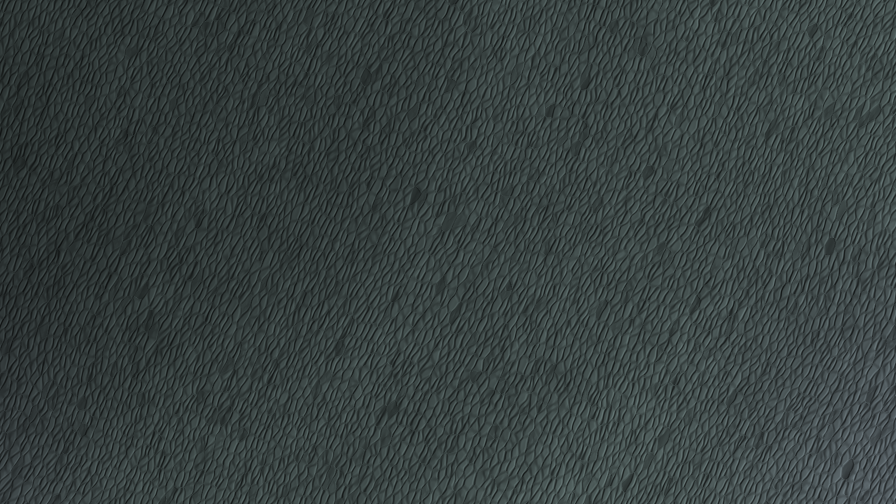
Write a WebGL 2 fragment shader that draws this texture.

```glsl
#version 300 es
precision highp float;
// Dark green-grey leather with fine slanted grain under soft side light.

#define BASE_COLOR vec3(0.214, 0.252, 0.248)
#define COOL_COLOR vec3(0.226, 0.250, 0.264)
#define GRAIN_WIDTH 0.0112
#define GRAIN_LENGTH 0.0270
#define GRAIN_ANGLE 1.13
#define WOBBLE 0.0035
#define CREASE_DEPTH 0.36
#define CROSS_FADE 0.55
#define RELIEF 0.42
#define LIGHT_STEP vec2(0.0026, -0.0004)
#define SAMPLES 2

uniform vec2 u_resolution;
out vec4 fragColor;

vec2 hash2(vec2 cell) {
  vec3 q = fract(cell.xyx * vec3(0.1031, 0.1030, 0.0973));
  q += dot(q, q.yzx + 33.33);
  return fract((q.xx + q.yz) * q.zy);
}

float cornerSlope(vec2 cell, vec2 offset) {
  return dot(hash2(cell) * 2.0 - 1.0, offset);
}

// Gradient noise, roughly -0.7 to 0.7
float gradientNoise(vec2 p) {
  vec2 i = floor(p), f = p - i;
  vec2 u = f * f * f * (f * (f * 6.0 - 15.0) + 10.0);
  float low = mix(cornerSlope(i, f),
                  cornerSlope(i + vec2(1, 0), f - vec2(1, 0)), u.x);
  float high = mix(cornerSlope(i + vec2(0, 1), f - vec2(0, 1)),
                   cornerSlope(i + vec2(1, 1), f - vec2(1, 1)), u.x);
  return mix(low, high, u.y);
}

// x: gap between the two nearest seeds, zero along the creases
// y: how far that crease runs across the grain, 0 to 1
vec2 creaseField(vec2 p) {
  vec2 i = floor(p), f = p - i;
  vec2 nearest = vec2(8.0), second = vec2(8.0);
  for (int y = -1; y <= 1; y++) {
    for (int x = -1; x <= 1; x++) {
      vec2 cell = vec2(x, y);
      vec2 seed = cell + hash2(i + cell + 157.0) - f;
      if (dot(seed, seed) < dot(nearest, nearest)) {
        second = nearest;
        nearest = seed;
      } else if (dot(seed, seed) < dot(second, second)) {
        second = seed;
      }
    }
  }
  vec2 between = second - nearest;
  float across = between.y * between.y / (dot(between, between) + 0.0001);
  return vec2(length(second) - length(nearest), across);
}

// Height of the pebbled surface, 0 in creases and about 1 on the grains
float leatherHeight(vec2 p) {
  // Bend the grain flow gently, then wobble the single grains
  p += 0.035 * vec2(gradientNoise(p * 2.3 + 4.0), gradientNoise(p * 2.3 + 31.0));
  p += WOBBLE * vec2(gradientNoise(p * 50.0 + 11.0), gradientNoise(p * 50.0 + 67.0));

  float c = cos(GRAIN_ANGLE), s = sin(GRAIN_ANGLE);
  vec2 turned = vec2(dot(p, vec2(s, -c)), dot(p, vec2(c, s)));
  vec2 grain = turned / vec2(GRAIN_WIDTH, GRAIN_LENGTH);

  vec2 crease = creaseField(grain);
  float creaseWidth = 0.50 + 0.25 * gradientNoise(grain * 0.45 + 9.0);
  float depth = 1.0 - smoothstep(0.0, creaseWidth, crease.x);
  float pebble = 1.0 - depth * (1.0 - CROSS_FADE * crease.y);
  // Long furrows tie neighbouring grains into rows
  float furrow = gradientNoise(grain * vec2(0.85, 0.40) + 50.0);
  return pebble + 0.55 * furrow;
}

// Broad light: dim on the left, brighter to the right and along the bottom
float broadLight(vec2 uv, vec2 p) {
  float light = 0.77 + 0.40 * uv.x;
  light += 0.19 * (1.0 - uv.y) * (1.0 - uv.y) * (1.0 - 0.5 * uv.x);
  light -= 0.08 * exp(-8.0 * dot(uv - vec2(0.0, 0.6), uv - vec2(0.0, 0.6)));
  // Faint diagonal undulations of the hide
  vec2 fold = vec2(dot(p, vec2(0.8, -0.6)), dot(p, vec2(0.6, 0.8)));
  return light + 0.12 * gradientNoise(fold * vec2(4.2, 1.8) + 21.0);
}

void main() {
  vec2 uv = gl_FragCoord.xy / u_resolution;
  vec2 p = gl_FragCoord.xy / u_resolution.y;

  // Average several samples to smooth the fine creases
  float relief = 0.0;
  for (int j = 0; j < SAMPLES; j++) {
    for (int i = 0; i < SAMPLES; i++) {
      vec2 shift = (vec2(i, j) + 0.5) / float(SAMPLES) - 0.5;
      vec2 q = p + shift / u_resolution.y;
      float height = leatherHeight(q);
      float slope = height - leatherHeight(q + LIGHT_STEP);
      relief += CREASE_DEPTH * (height - 0.64) + RELIEF * slope;
    }
  }
  relief /= float(SAMPLES * SAMPLES);

  // Cooler tint towards the lower corners
  float cool = smoothstep(0.75, 0.05, uv.y) * smoothstep(0.25, 0.6, abs(uv.x - 0.45));
  vec3 color = mix(BASE_COLOR, COOL_COLOR, cool);
  color *= broadLight(uv, p) * (1.0 + relief);
  fragColor = vec4(clamp(color, 0.0, 1.0), 1.0);
}
```
